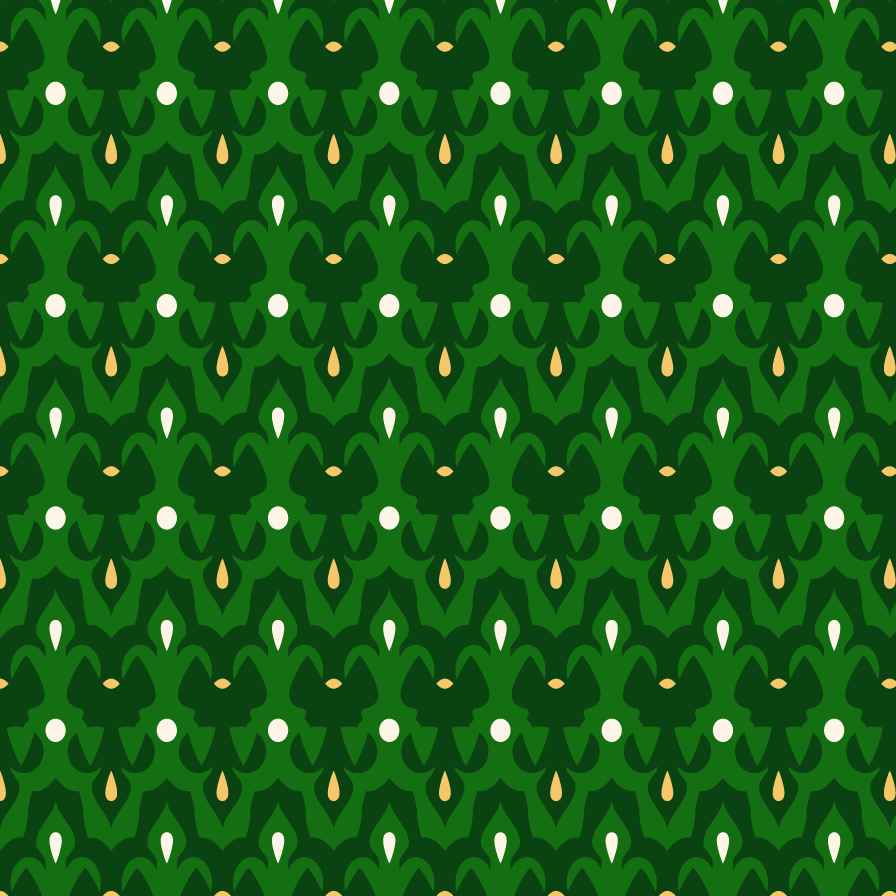
Write a Shadertoy shader that draws this pattern.

```glsl
// Green damask: scalloped light and dark bands interlock, with cream and gold beads.
// One mirrored half cell is tested by inside/outside formulas; the dark half of a
// motif is the light half turned by 180 degrees. Edges are smoothed by supersampling.

const vec3 LEAF_GREEN = vec3(0.08, 0.43, 0.07);
const vec3 DEEP_GREEN = vec3(0.04, 0.26, 0.07);
const vec3 CREAM = vec3(0.99, 0.96, 0.91);
const vec3 GOLD = vec3(0.96, 0.78, 0.41);

const float CANVAS = 1152.0;              // pattern units over the canvas height
const vec2 CELL = vec2(143.0, 273.0);     // size of one repeat
const float HALF_WIDTH = 0.5 * CELL.x;
const float TURN_Y = 254.0;               // height of the half-turn centre
const int SAMPLES = 4;

// Half width of an egg: pointed at t = 0, round at t = 1
float eggProfile(float t) {
    t = clamp(t, 0.0, 1.0);
    return pow(t, 0.8) * sqrt(1.0 - t * t * t * t);
}

// Egg from its pointed tip to its round end, along y
bool inEgg(vec2 p, vec2 tip, float endY, float width) {
    float t = (p.y - tip.y) / (endY - tip.y);
    return t > 0.0 && t < 1.0 && abs(p.x - tip.x) < width * eggProfile(t);
}

bool inEllipse(vec2 p, vec2 centre, vec2 radii) {
    return length((p - centre) / radii) < 1.0;
}

// Ogee bud on a trunk, with a curling hook wrapped over an egg-shaped lobe
bool inStem(vec2 p, vec2 hook, vec2 hookSize, vec2 lobeTip, float lobeWidth) {
    float budWidth = 25.0 * smoothstep(97.0, 152.0, p.y)
                   - 12.0 * smoothstep(155.0, 178.0, p.y);
    bool bud = p.y > 101.0 && p.x < budWidth;
    bool curl = inEllipse(p, hook, hookSize);
    bool web = p.y > lobeTip.y + 4.0 && p.x < lobeTip.x;
    bool lobe = inEgg(p, lobeTip, TURN_Y + 0.5, lobeWidth);
    return (bud || curl || web) && !lobe;
}

// Notched dark bract below the lobes
bool inBract(vec2 p) {
    float edge = 33.0 + 0.25 * (p.y - TURN_Y) + 2.0 * sin(0.35 * (p.y - TURN_Y));
    float base = 279.0 - 2.0 * sin(0.12 * (p.x - 38.0));
    return p.y >= TURN_Y - 3.0 && p.y < base && p.x > edge;
}

// Scalloped lower edge of a light band, odd about its centre
float scallopEdge(float x) {
    float offset = x - 0.5 * HALF_WIDTH;
    float a = abs(offset);
    float t = clamp((a - 6.0) / (0.5 * HALF_WIDTH - 6.0), 0.0, 1.0);
    float rise = 30.0 * pow(min(a / 6.0, 1.0), 0.6) + 17.0 * t - 22.0 * t * (1.0 - t);
    return 390.0 + sign(offset) * rise;
}

bool inLightBand(vec2 p) {
    if (p.y > scallopEdge(p.x) || inBract(p)) return false;
    if (p.y < TURN_Y)
        return inStem(p, vec2(34.0, 205.0), vec2(24.0, 33.0), vec2(38.0, 186.0), 36.0);
    vec2 turned = vec2(HALF_WIDTH, 2.0 * TURN_Y) - p;
    return !inStem(turned, vec2(31.0, 199.0), vec2(25.0, 28.0), vec2(27.0, 181.0), 28.0);
}

bool inCreamBead(vec2 p) {
    return inEllipse(p, vec2(0.0, 282.0), vec2(13.0, 15.0))
        || inEgg(p, vec2(0.0, 180.0), 140.0, 12.0);
}

bool inGoldBead(vec2 p) {
    vec2 q = vec2(HALF_WIDTH - p.x, p.y);
    float s = q.x / 11.0;
    bool lens = abs(q.y - 222.0) < 6.5 * (1.0 - s * s);
    return lens || inEgg(q, vec2(0.0, 334.0), 373.0, 11.5);
}

vec3 damask(vec2 p) {
    p.x = abs(mod(p.x, CELL.x) - HALF_WIDTH);
    p.y = 164.0 + mod(p.y - 164.0, CELL.y);
    vec3 colour = DEEP_GREEN;
    // Neighbouring bands overlap in height
    for (int row = 0; row < 2; row++) {
        vec2 q = p - vec2(0.0, float(row) * CELL.y);
        if (inLightBand(q)) colour = LEAF_GREEN;
        if (inCreamBead(q)) colour = CREAM;
        if (inGoldBead(q)) colour = GOLD;
    }
    return colour;
}

void mainImage(out vec4 fragColor, in vec2 fragCoord) {
    vec3 sum = vec3(0.0);
    for (int j = 0; j < SAMPLES; j++) {
        for (int i = 0; i < SAMPLES; i++) {
            vec2 jitter = (vec2(i, j) + 0.5) / float(SAMPLES) - 0.5;
            vec2 uv = (fragCoord + jitter) / iResolution.y;
            sum += damask(vec2(uv.x, 1.0 - uv.y) * CANVAS - vec2(0.0, CANVAS / 3.0));
        }
    }
    fragColor = vec4(sum / float(SAMPLES * SAMPLES), 1.0);
}
```
